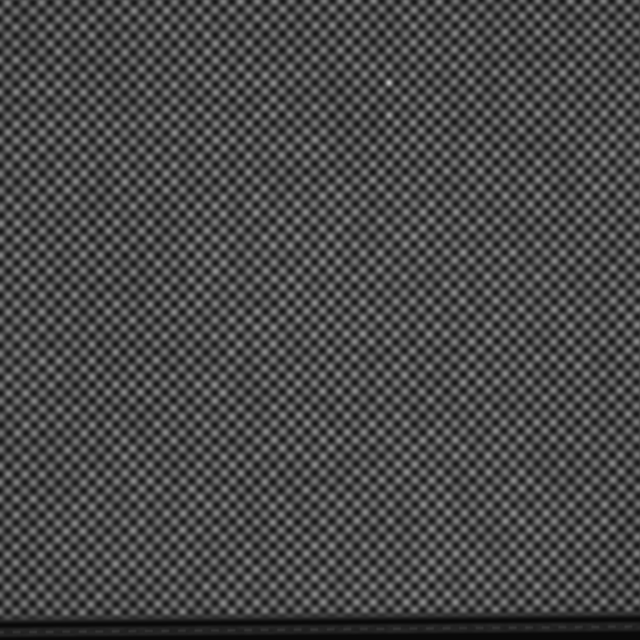
Give the GLSL for this pattern, as a WebGL 1 fragment shader.

```glsl
precision highp float;

// Grey woven speaker-cloth: a staggered lattice of soft light knots and dark holes,
// made from a product of cosines, with noise for uneven threads and knot brightness.
// A dark seam, a faintly stitched strip and a black border finish the lower edge.

uniform vec2 u_resolution;

const float TAU = 6.2831853;
const vec2 REPEATS = vec2(38.7, 39.4);
const vec2 KNOT_ORIGIN = vec2(0.44, 0.578);
const float ROW_SLOPE = 0.006;
const float EDGE_SLOPE = 0.009;

float hash(vec2 p) {
  vec3 q = fract(vec3(p.xyx) * 0.1031);
  q += dot(q, q.yzx + 33.33);
  return fract((q.x + q.y) * q.z);
}

float valueNoise(vec2 p) {
  vec2 cell = floor(p);
  vec2 f = fract(p);
  f = f * f * (3.0 - 2.0 * f);
  float low = mix(hash(cell), hash(cell + vec2(1.0, 0.0)), f.x);
  float high = mix(hash(cell + vec2(0.0, 1.0)), hash(cell + vec2(1.0)), f.x);
  return mix(low, high, f.y);
}

float signedNoise(vec2 p) {
  return 2.0 * valueNoise(p) - 1.0;
}

// Lattice coordinates: knots lie at whole pairs and at pairs offset by one half.
vec2 weaveCoords(vec2 uv, float wander) {
  vec2 p = uv - KNOT_ORIGIN;
  p.y -= ROW_SLOPE * p.x;
  vec2 drift = vec2(signedNoise(uv * 9.0 + 11.0), signedNoise(uv * 9.0 + 47.0));
  return p * REPEATS + wander * drift;
}

float glint(vec2 weave, vec2 knot, float radius) {
  vec2 d = (weave - knot) / radius;
  return exp(-dot(d, d));
}

float clothShade(vec2 uv) {
  vec2 weave = weaveCoords(uv, 0.09);
  vec2 wave = cos(TAU * weave);
  float knots = wave.x * wave.y;

  // Diagonal coordinates are whole numbers at every knot.
  vec2 diagonal = vec2(weave.x + weave.y, weave.x - weave.y) + 200.0;
  float knotVariation = signedNoise(diagonal);
  float threads = signedNoise(vec2(weave.x * 2.0, weave.y * 0.2) + 90.0)
                + signedNoise(vec2(weave.x * 0.2, weave.y * 2.0) + 150.0);
  float patches = signedNoise(uv * 5.0 + 23.0);

  float shade = 0.283 + knots * (0.2 + 0.03 * knotVariation) + 0.012 * knots * knots;
  shade += 0.018 * knotVariation + 0.007 * threads + 0.009 * patches;

  // Gentle fall-off of light towards the corners.
  vec2 fromCentre = uv - vec2(0.55, 0.5);
  shade *= 1.03 - 0.2 * dot(fromCentre, fromCentre);

  shade += 0.24 * glint(weave, vec2(6.5, 11.5), 0.2);
  shade += 0.15 * glint(weave, vec2(6.5, 9.5), 0.22);
  return shade;
}

// Strip below the cloth, by height above the lower edge.
float borderShade(float x, float height) {
  float strip = smoothstep(0.006, 0.013, height)
              * (1.0 - smoothstep(0.020, 0.027, height));
  float stitchLine = exp(-pow((height - 0.0165) / 0.0025, 2.0));
  float dash = smoothstep(-0.3, 0.5, cos(TAU * x * REPEATS.x));
  float grain = 0.015 * signedNoise(vec2(x * 90.0, height * 200.0));
  return 0.035 + strip * (0.1 + grain) + 0.065 * stitchLine * dash;
}

void main() {
  vec2 uv = gl_FragCoord.xy / u_resolution;
  float height = uv.y - EDGE_SLOPE * (uv.x - 0.5);

  // The cloth flattens into a dull hem before the dark seam.
  float hem = smoothstep(0.032, 0.046, height);
  float cloth = mix(0.17, clothShade(uv), hem);
  float inCloth = smoothstep(0.028, 0.037, height);

  float shade = mix(borderShade(uv.x, height), cloth, inCloth);
  gl_FragColor = vec4(vec3(clamp(shade, 0.0, 1.0)), 1.0);
}
```
